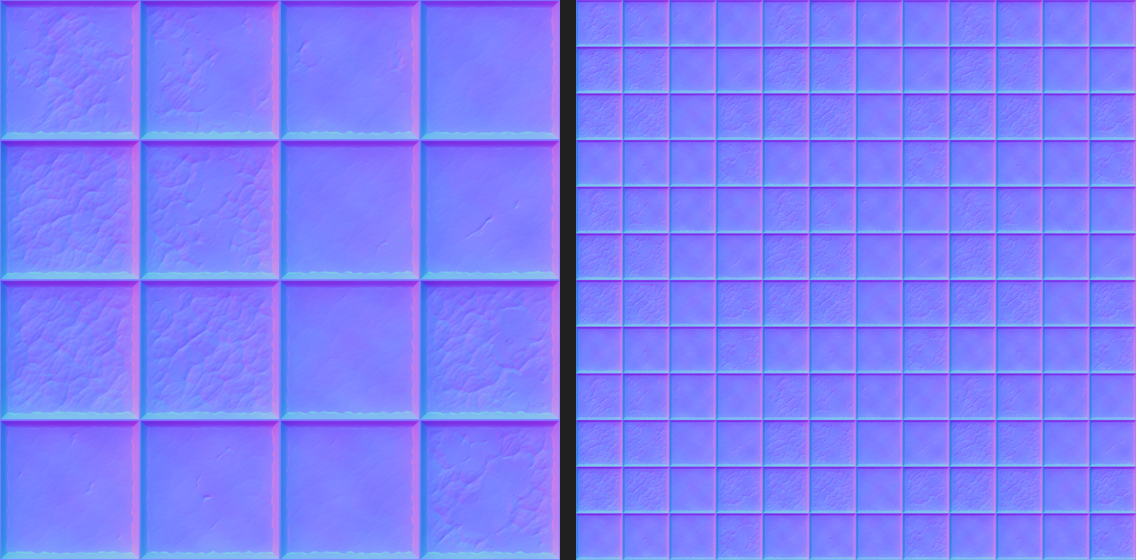
Left: one tile. Right: repeated 3 by 3.
Write a three.js fragment shader that draws this texture map.

```glsl
// Tangent-space normal map of a 4 by 4 grid of bevelled, chipped stone tiles.
#define TILES 4.0
#define BEVEL 0.050
#define GROOVE 0.014
#define RAGGED 0.010
#define LIP_WIDTH 0.0065
#define HALO 0.40
#define HALO_REACH 0.095
#define CRAG_DEPTH 0.0024
#define CHIP_DEPTH 0.0009
#define SWELL_TILT 0.05
#define STEP 0.0014
#define TAU 6.2831853

varying vec2 vUv;

vec2 hash2(vec2 p) {
  vec3 q = fract(p.xyx * vec3(0.1031, 0.1030, 0.0973));
  q += dot(q, q.yzx + 33.33);
  return fract((q.xx + q.yz) * q.zy);
}

// Squared distance to the nearest feature point, wrapping every "period" cells.
float cellular(vec2 p, vec2 period) {
  vec2 base = floor(p);
  float nearest = 2.0;
  for (int j = -1; j <= 1; j++) {
    for (int i = -1; i <= 1; i++) {
      vec2 cell = base + vec2(float(i), float(j));
      vec2 gap = cell + hash2(mod(cell, period)) - p;
      nearest = min(nearest, dot(gap, gap));
    }
  }
  return nearest;
}

// Broad layered sines, whole cycles over the canvas.
float swell(vec2 uv) {
  vec2 a = uv * TAU;
  return 0.45 * sin(5.0 * a.x + 3.0 * a.y + 1.3 * sin(4.0 * a.y))
       + 0.35 * sin(7.0 * a.y - 6.0 * a.x + 2.0)
       + 0.20 * sin(13.0 * a.x + 11.0 * a.y + 1.5 * sin(9.0 * a.x));
}

// Stone surface height: diagonal creases, deeper inside chipped patches.
float relief(vec2 uv, float wear) {
  vec2 a = uv * TAU;
  vec2 warped = uv + 0.003 * vec2(sin(11.0 * a.y + 2.0 * sin(7.0 * a.x)),
                                  sin(13.0 * a.x + 2.0 * sin(9.0 * a.y)));
  vec2 slanted = vec2(warped.x - warped.y, warped.x + warped.y);
  vec2 coarse = vec2(34.0, 23.0);
  vec2 fine = vec2(81.0, 58.0);
  float crag = cellular(slanted * coarse, coarse)
             + 0.35 * cellular(slanted * fine, fine);
  float patchField = wear - 0.6 + 0.35 * swell(uv) + 0.25 * (crag - 0.4);
  float chip = smoothstep(-0.08, 0.10, patchField);
  float grain = 0.000016 * sin(101.0 * a.y + 2.0 * sin(17.0 * a.x) + 3.0 * sin(29.0 * a.x + 6.0 * a.y));
  return CRAG_DEPTH * crag * mix(0.14, 0.75, chip) - CHIP_DEPTH * chip + grain;
}

// How worn each tile is, by column and row from the lower left.
float tileWear(vec2 id) {
  vec4 row = id.y < 0.5 ? vec4(0.30, 0.30, 0.20, 0.70)
           : id.y < 1.5 ? vec4(1.00, 0.90, 0.20, 0.80)
           : id.y < 2.5 ? vec4(1.00, 0.75, 0.25, 0.25)
                        : vec4(0.75, 0.60, 0.40, 0.15);
  return dot(row, vec4(equal(vec4(0.0, 1.0, 2.0, 3.0), vec4(id.x))));
}

float raggedLine(float t, float seed) {
  return 0.5 * sin(TAU * 19.0 * t + seed + 1.5 * sin(TAU * 13.0 * t))
       + 0.3 * sin(TAU * 47.0 * t + 2.3 * seed)
       + 0.15 * sin(TAU * 109.0 * t + 3.7 * seed);
}

void main() {
  vec2 id = mod(floor(vUv * TILES), TILES);
  vec2 inTile = fract(vUv * TILES);
  vec2 seed = hash2(id + 17.0);
  vec2 fromCentre = inTile - 0.5;
  vec2 reach = abs(fromCentre);
  float edge = 0.5 - max(reach.x, reach.y);

  // Nearest side, mitred along the diagonals; green points downward.
  float upright = smoothstep(-0.006, 0.006, reach.x - reach.y);
  vec2 outward = vec2(sign(fromCentre.x), -sign(fromCentre.y))
               * vec2(upright, 1.0 - upright);
  vec2 positive = step(0.0, outward);
  float sharp = mix(positive.y, positive.x, upright);
  float slope = mix(mix(0.48, 0.24, positive.y), mix(0.40, 0.22, positive.x), upright);
  float lip = mix(mix(-0.12, 0.42, positive.y), mix(-0.22, 0.55, positive.x), upright);

  // Bevel ending in a ragged, broken lip on two sides and fading on the others.
  float along = upright > 0.5 ? vUv.y : vUv.x;
  float phase = TAU * (upright > 0.5 ? seed.x : seed.y) + 2.0 * (positive.x + positive.y);
  float rim = BEVEL + RAGGED * raggedLine(along, phase);
  float bevelEnd = mix(BEVEL - 0.006, rim, sharp);
  float fade = mix(0.022, 0.007, sharp);
  float bevel = smoothstep(0.0, GROOVE, edge)
              * (1.0 - smoothstep(bevelEnd - fade, bevelEnd + fade, edge));
  float broken = 0.65 + 0.35 * sin(TAU * 37.0 * along + phase + 2.0 * sin(TAU * 11.0 * along));
  float offRim = (edge - rim - 0.008 * (1.0 - sharp)) / LIP_WIDTH;
  vec2 tilt = outward * (slope * bevel + lip * broken * exp(-offRim * offRim));

  // Soft rounding of the tile face toward its sides.
  vec2 halo = exp((inTile - 1.0) / HALO_REACH) - exp(-inTile / HALO_REACH);
  float rounding = HALO * (0.75 + 0.4 * seed.x + 0.2 * swell(vUv));
  tilt += vec2(halo.x, -halo.y) * rounding * smoothstep(0.0, GROOVE, edge);

  // Worn stone face.
  float wear = tileWear(id);
  vec2 dx = vec2(STEP, 0.0);
  vec2 rise = vec2(relief(vUv + dx, wear) - relief(vUv - dx, wear),
                   relief(vUv + dx.yx, wear) - relief(vUv - dx.yx, wear)) / (2.0 * STEP);
  float face = mix(0.15, 1.0, smoothstep(BEVEL, 0.12, edge));
  tilt += vec2(-rise.x, rise.y) * face;
  tilt += SWELL_TILT * face * vec2(swell(vUv), swell(vUv.yx + 0.37));

  gl_FragColor = vec4(normalize(vec3(tilt, 1.0)) * 0.5 + 0.5, 1.0);
}
```
